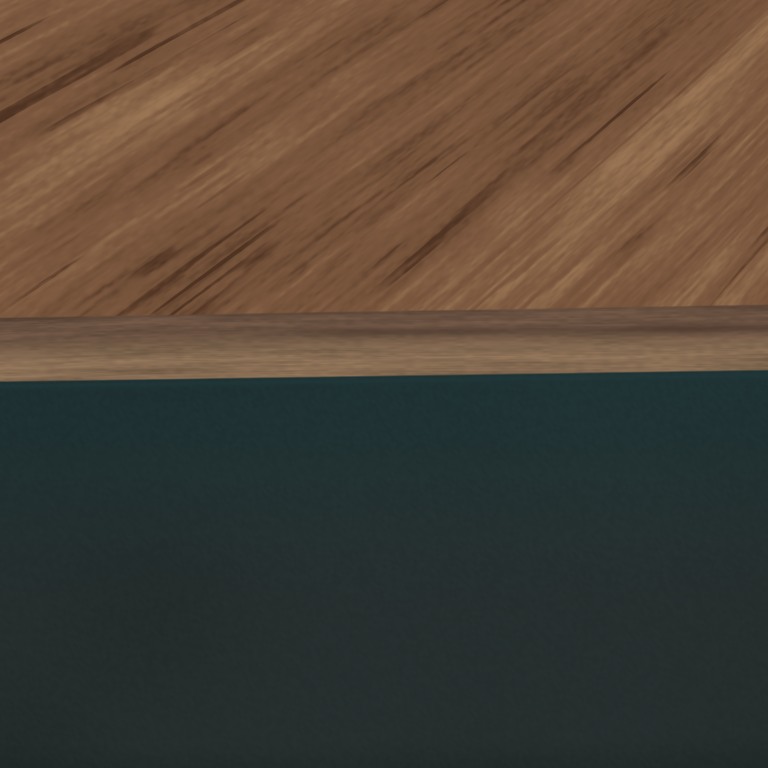
Give the GLSL for this texture, as a WebGL 2 fragment shader.

```glsl
#version 300 es
precision highp float;
// Wooden tabletop with fanning diagonal grain, its front edge, and a dark teal panel below.

uniform vec2 u_resolution;
out vec4 outColor;

// Layout: each boundary is (height at left, rise to the right)
const vec2 TOP_LINE = vec2(0.586, 0.017);
const vec2 BASE_LINE = vec2(0.503, 0.015);
const vec2 GRAIN_VANISH = vec2(2.35, 2.17);

// Colours
const vec3 WOOD_DARK = vec3(0.31, 0.20, 0.135);
const vec3 WOOD_MID = vec3(0.468, 0.332, 0.235);
const vec3 WOOD_LIGHT = vec3(0.61, 0.465, 0.335);
const vec3 EDGE_DARK = vec3(0.27, 0.20, 0.165);
const vec3 EDGE_UPPER = vec3(0.405, 0.312, 0.250);
const vec3 EDGE_LOWER = vec3(0.505, 0.405, 0.310);
const vec3 PANEL_TOP = vec3(0.118, 0.190, 0.198);
const vec3 PANEL_LOW = vec3(0.146, 0.180, 0.178);
const vec3 SEAM = vec3(0.125, 0.225, 0.230);

// Broad grain bands: angle, width, brightness
const int BAND_COUNT = 8;
const vec3 BANDS[BAND_COUNT] = vec3[](
  vec3(0.488, 0.008, 0.10), vec3(0.510, 0.010, -0.16),
  vec3(0.552, 0.016, 0.17), vec3(0.580, 0.010, -0.10),
  vec3(0.632, 0.025, -0.10), vec3(0.687, 0.014, -0.09),
  vec3(0.732, 0.020, 0.16), vec3(0.835, 0.018, 0.15));

float hash(vec2 p) {
  vec3 q = fract(vec3(p.xyx) * 0.1031);
  q += dot(q, q.yzx + 33.33);
  return fract((q.x + q.y) * q.z);
}

float noise(vec2 p) {
  vec2 i = floor(p), f = fract(p);
  f = f * f * (3.0 - 2.0 * f);
  return mix(mix(hash(i), hash(i + vec2(1, 0)), f.x),
             mix(hash(i + vec2(0, 1)), hash(i + vec2(1, 1)), f.x), f.y);
}

// Stretched noise summed over octaves, centred on zero
float fibres(vec2 p) {
  float sum = 0.0, weight = 0.5;
  for (int i = 0; i < 4; i++) {
    sum += weight * (noise(p) - 0.5);
    p = p * vec2(1.7, 2.1) + 17.3;
    weight *= 0.68;
  }
  return sum;
}

vec3 woodTone(float t) {
  vec3 c = mix(WOOD_DARK, WOOD_MID, smoothstep(0.0, 0.5, t));
  return mix(c, WOOD_LIGHT, smoothstep(0.45, 1.0, t));
}

vec3 tabletop(vec2 p) {
  // Polar coordinates about the vanishing point follow the grain
  vec2 d = GRAIN_VANISH - p;
  float along = length(d);
  float angle = atan(d.y, d.x);
  float across = angle + 0.004 * (noise(vec2(along * 4.0, angle * 25.0)) - 0.5);

  float tone = 0.52;
  for (int i = 0; i < BAND_COUNT; i++) {
    float offset = (across - BANDS[i].x) / BANDS[i].y;
    tone += BANDS[i].z * exp(-offset * offset);
  }
  tone += 0.48 * fibres(vec2(along * 3.5, across * 95.0));
  tone += 0.24 * (noise(vec2(along * 14.0, across * 430.0)) - 0.5);

  // Short dark pores and fine speckle
  float pores = smoothstep(0.68, 0.92, noise(vec2(along * 8.0 + 9.0, across * 330.0)));
  float clusters = smoothstep(0.3, 0.75, noise(vec2(along * 3.0, across * 42.0 + 5.0)));
  tone -= 0.36 * pores * clusters;
  tone += 0.13 * (noise(vec2(along * 110.0, across * 700.0)) - 0.5);
  return woodTone(clamp(tone, 0.0, 1.0));
}

vec3 frontEdge(vec2 p, float v) {
  // v runs from 0 at the base of the edge to 1 at its top
  float wave = 0.10 * (noise(vec2(p.x * 5.0, 3.0)) - 0.5);
  float grain = fibres(vec2(p.x * 5.0, (v + wave) * 8.0));
  vec3 c = mix(EDGE_LOWER, EDGE_UPPER, smoothstep(0.35, 0.75, v + wave + 0.3 * grain));
  c *= 1.0 + 0.42 * grain + 0.10 * (noise(vec2(p.x * 90.0, v * 30.0)) - 0.5);
  float streak = exp(-pow((v + wave - 0.68) / 0.075, 2.0));
  streak *= smoothstep(0.25, 0.60, p.x) * (0.4 + 0.6 * noise(vec2(p.x * 9.0, 8.0)));
  c = mix(c, EDGE_DARK, 0.65 * streak);
  return c * (1.0 - 0.14 * smoothstep(0.90, 1.0, v));
}

vec3 panel(vec2 p, float depth) {
  vec3 c = mix(PANEL_TOP, PANEL_LOW, smoothstep(0.0, 0.30, depth));
  c *= 0.96 + 0.05 * smoothstep(0.0, 0.6, p.x) + 0.08 * (noise(p * 5.0) - 0.5);
  c *= 1.0 + 0.07 * (noise(mat2(1, 1, -1, 1) * p * vec2(130.0, 190.0)) - 0.5);
  c *= 1.0 - 0.10 * smoothstep(0.47, 0.52, depth);
  return mix(c, SEAM, 0.55 * exp(-pow((depth - 0.006) / 0.004, 2.0)));
}

void main() {
  vec2 p = gl_FragCoord.xy / u_resolution;
  float blur = 1.2 / u_resolution.y;
  float topY = TOP_LINE.x + TOP_LINE.y * p.x;
  float baseY = BASE_LINE.x + BASE_LINE.y * p.x;
  float v = (p.y - baseY) / (topY - baseY);

  vec3 color = panel(p, max(baseY - p.y, 0.0));
  color = mix(color, frontEdge(p, v), smoothstep(-blur, blur, p.y - baseY));
  color = mix(color, tabletop(p), smoothstep(-blur, blur, p.y - topY));
  outColor = vec4(color, 1.0);
}
```
